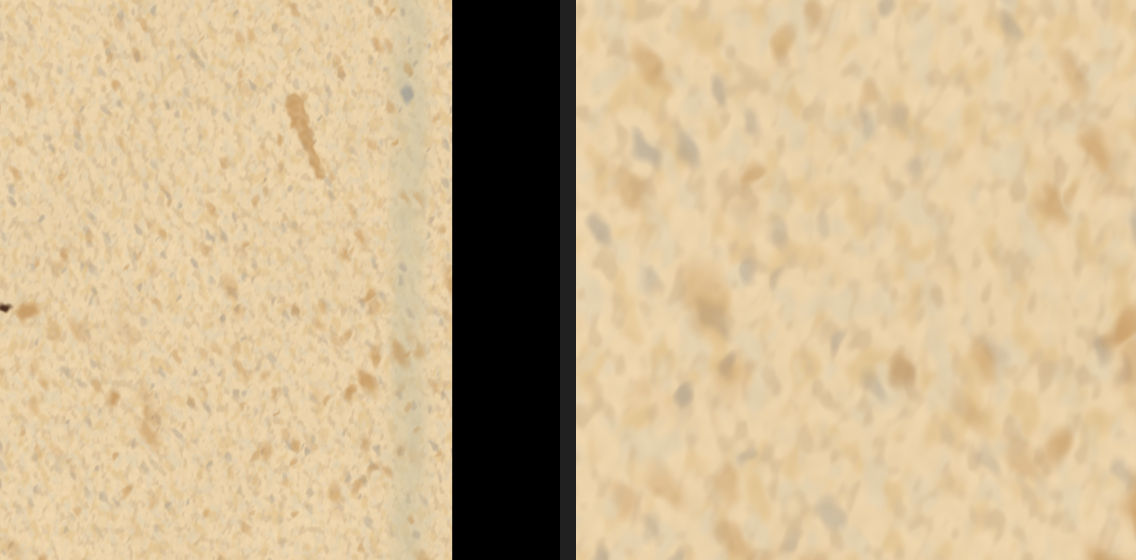
Left: the whole. Right: its middle third, enlarged.
Reproduce this texture procedurally as a three.js fragment shader.

```glsl
// Aged cream paper with fine upright grain, rusty stains and a faded grey-green
// band, ending at a black margin on the right. Gradient noise makes the grain,
// jittered cells scatter the flecks, and a tapered capsule forms the long stain.

varying vec2 vUv;

const vec3 CREAM = vec3(0.925, 0.828, 0.668);
const vec3 SHADE = vec3(0.845, 0.745, 0.595);
const vec3 HONEY = vec3(0.885, 0.765, 0.560);
const vec3 PALE = vec3(0.885, 0.815, 0.685);
const vec3 RUST = vec3(0.760, 0.575, 0.350);
const vec3 SLATE = vec3(0.670, 0.620, 0.550);
const vec3 BAND = vec3(0.805, 0.765, 0.640);
const vec3 UMBER = vec3(0.300, 0.190, 0.130);
const float PAPER_EDGE = 0.8075;

vec2 hash2(vec2 p) {
  vec3 q = fract(p.xyx * vec3(0.1031, 0.1030, 0.0973));
  q += dot(q, q.yzx + 33.33);
  return fract((q.xx + q.yz) * q.zy);
}

float gradientDot(vec2 cell, vec2 corner, vec2 f) {
  float angle = 6.2832 * hash2(cell + corner).x;
  return dot(vec2(cos(angle), sin(angle)), f - corner);
}

// Gradient noise, roughly -0.7 to 0.7
float gradientNoise(vec2 p) {
  vec2 cell = floor(p);
  vec2 f = fract(p);
  vec2 u = f * f * f * (f * (f * 6.0 - 15.0) + 10.0);
  float low = mix(gradientDot(cell, vec2(0.0), f),
                  gradientDot(cell, vec2(1.0, 0.0), f), u.x);
  float high = mix(gradientDot(cell, vec2(0.0, 1.0), f),
                   gradientDot(cell, vec2(1.0), f), u.x);
  return mix(low, high, u.y);
}

// Two octaves with different slants
float grainNoise(vec2 p, vec2 scale, float seed) {
  vec2 slanted = vec2(p.x + 0.25 * p.y, p.y) * scale + seed;
  vec2 fine = vec2(p.x - 0.3 * p.y, p.y) * scale * 1.9 + seed + 17.0;
  return gradientNoise(slanted) + 0.6 * gradientNoise(fine);
}

// Soft elongated flecks, one candidate per cell
float flecks(vec2 p, float cells, float density, float radius, float seed) {
  vec2 base = floor(p * cells);
  float cover = 0.0;
  for (int j = -1; j <= 1; j++) {
    for (int i = -1; i <= 1; i++) {
      vec2 cell = base + vec2(float(i), float(j));
      vec2 place = hash2(cell + seed);
      vec2 trait = hash2(cell + seed + 53.0);
      vec2 d = p * cells - cell - place;
      d.x += (trait.y - 0.5) * 1.2 * d.y;
      float size = radius * (0.6 + 0.7 * trait.y);
      float shape = 1.0 - smoothstep(0.3, 1.2, length(d * vec2(1.0, 0.6)) / size);
      cover = max(cover, shape * step(trait.x, density) * (0.5 + 0.5 * place.x));
    }
  }
  return cover;
}

// Signed distance to a capsule whose radius changes along its length
float taperedCapsule(vec2 p, vec2 a, vec2 b, float ra, float rb) {
  vec2 axis = b - a;
  float t = clamp(dot(p - a, axis) / dot(axis, axis), 0.0, 1.0);
  return length(p - a - axis * t) - mix(ra, rb, t);
}

float softSpot(vec2 p, vec2 center, vec2 radii) {
  return 1.0 - smoothstep(0.3, 1.2, length((p - center) / radii));
}

vec3 paperGrain(vec2 p) {
  float warm = grainNoise(p, vec2(48.0, 30.0), 11.0);
  float cool = grainNoise(p, vec2(55.0, 36.0), 71.0);
  float dark = grainNoise(p, vec2(74.0, 46.0), 133.0);
  vec3 color = mix(CREAM, HONEY, 0.75 * smoothstep(-0.05, 0.5, warm));
  color = mix(color, PALE, 0.8 * smoothstep(-0.05, 0.45, cool));
  color = mix(color, SHADE, 0.75 * smoothstep(0.0, 0.55, dark));
  return color + 0.025 * gradientNoise(p * vec2(105.0, 80.0)) + 0.015 * gradientNoise(p * 5.0);
}

void main() {
  vec2 p = vUv;
  float rough = gradientNoise(p * 70.0 + 5.0);
  vec2 warped = p + 0.006 * vec2(rough, gradientNoise(p * 60.0 + 91.0));
  vec3 color = paperGrain(p);

  // Faded vertical band
  float bandOffset = abs(p.x - 0.73 + 0.01 * gradientNoise(p * vec2(3.0, 12.0)));
  float band = 1.0 - smoothstep(0.012, 0.048, bandOffset);
  color = mix(color, BAND, band * (0.55 + 0.4 * gradientNoise(p * vec2(30.0, 22.0))));

  // Scattered grey and rusty flecks, with clustered stains lower down
  float lower = 1.0 - smoothstep(0.42, 0.66, p.y);
  float cluster = smoothstep(-0.1, 0.3, gradientNoise(p * 7.0 + 3.0));
  color = mix(color, SLATE, 0.55 * flecks(warped, 40.0, 0.16, 0.26, 20.0));
  color = mix(color, RUST, 0.5 * flecks(warped, 34.0, 0.14, 0.28, 140.0));
  float stains = flecks(warped, 27.0, 0.38, 0.42, 210.0);
  color = mix(color, RUST, 0.85 * stains * lower * cluster);

  // Long tapered stain, blue-grey smudge and dark fleck at the left edge
  float streak = taperedCapsule(warped, vec2(0.525, 0.815), vec2(0.571, 0.686), 0.017, 0.007);
  float streakCover = 1.0 - smoothstep(-0.005, 0.004, streak + 0.003 * rough);
  color = mix(color, RUST, streakCover * (0.68 + 0.35 * rough));
  color = mix(color, SLATE * vec3(0.92, 0.98, 1.06), 0.75 * softSpot(warped, vec2(0.727, 0.832), vec2(0.013, 0.021)));
  color = mix(color, RUST, 0.8 * softSpot(warped, vec2(0.05, 0.445), vec2(0.026, 0.017)));
  color = mix(color, UMBER, softSpot(warped, vec2(0.007, 0.451), vec2(0.014, 0.010)));

  // Black margin
  color *= 1.0 - smoothstep(PAPER_EDGE - 0.0012, PAPER_EDGE + 0.0012, p.x);
  gl_FragColor = vec4(color, 1.0);
}
```
